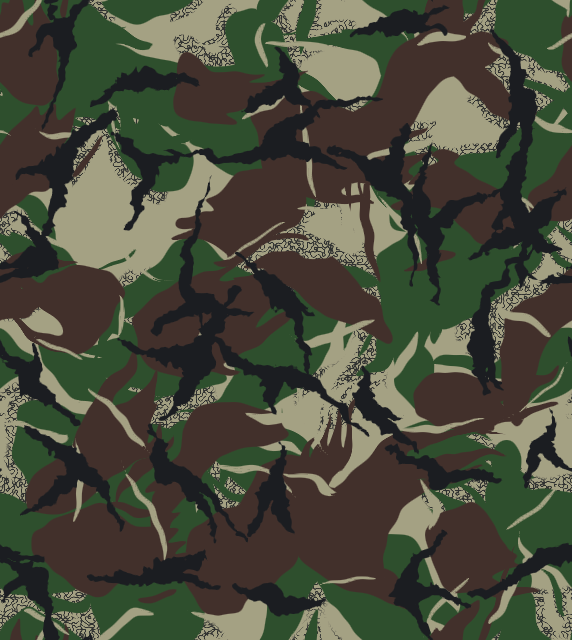
Reproduce this pattern procedurally as a Shadertoy shader.

```glsl
#define SAND vec3(.645, .63, .515)
#define GREEN vec3(.18, .31, .175)
#define BROWN vec3(.26, .19, .17)
#define COAL vec3(.105, .115, .13)
#define GREEN_GRID vec2(5, 6)
#define BROWN_GRID vec2(4, 5)
#define TWIG_GRID vec2(5, 6)
#define GREEN_SIZE vec2(.127, .061)
#define BROWN_SIZE vec2(.12, .058)
#define TWIG_SIZE vec2(.102, .0165)
#define SLIT_SIZE vec2(.05, .0055)
#define STIPPLE_WIDTH .018

vec2 hash2(vec2 c) {
    vec3 a = fract((c.xyx + 7.) * vec3(.1031, .1030, .0973));
    a += dot(a, a.yzx + 33.33);
    return fract((a.xx + a.yz) * a.zy);
}

vec2 turn(vec2 v, float angle) {
    float c = cos(angle), s = sin(angle);
    return vec2(c * v.x + s * v.y, c * v.y - s * v.x);
}

float slope(vec2 corner, vec2 offset, vec2 period) {
    float angle = 6.2832 * hash2(floor(mod(corner + .5, period))).x;
    return dot(vec2(cos(angle), sin(angle)), offset);
}

// Gradient noise that wraps after a whole period, about -1 to 1
float noise(vec2 p, vec2 period) {
    vec2 i = floor(p), f = p - i, u = f * f * f * (f * (f * 6. - 15.) + 10.);
    vec2 e = vec2(1, 0);
    float low = mix(slope(i, f, period), slope(i + e, f - e, period), u.x);
    float high = mix(slope(i + e.yx, f - e.yx, period), slope(i + 1., f - 1., period), u.x);
    return 1.4 * mix(low, high, u.y);
}

vec2 noise2(vec2 p, vec2 period) {
    return vec2(noise(p, period), noise(p + vec2(3.37, 5.71), period));
}

// Bent elliptical brush mark whose leading end splits into fingers
float brush(vec2 v, vec2 size, vec2 id) {
    vec2 h = hash2(id + vec2(41, 67)), k = hash2(id + 23.);
    v = turn(v, -.3 + 2.8 * (h.x - .5));
    v.y += 9. * (k.x - .5) * v.x * v.x;
    if (k.y < .5) v.x = -v.x;
    float scale = mix(.65, 1.3, hash2(id + 71.).x);
    vec2 radii = scale * size * mix(vec2(.8, 1.3), vec2(1.25, .7), h.y);
    float r = length(v / radii);
    float d = r * (r - 1.) / (length(v / (radii * radii)) + 1e-4);
    float streak = noise(v * vec2(6, 38) + id * 3.3, vec2(64));
    return d + 1.4 * size.y * smoothstep(-.2, .8, v.x / radii.x) * streak;
}

// Three crooked, lumpy arms tapering out from a common body
float twig(vec2 v, vec2 size, vec2 id) {
    v += .012 * noise2(v * 24. + id * 3.3, vec2(64));
    float d = 1.;
    float lumps = .0055 * noise(v * 62. + id * 5.1, vec2(64))
                + .0035 * noise(v * 125. + id * 7.7, vec2(64));
    float heading = -.5 + 2.2 * (hash2(id + 5.).x - .5);
    for (int k = 0; k < 3; k++) {
        vec2 h = hash2(id + 13. * float(k + 1));
        vec2 p = turn(v, heading + 2.6 * float(k) + 2. * (h.x - .5));
        p.y += 12. * (h.y - .5) * p.x * p.x;
        float reach = size.x * mix(.5, 1.4, h.y);
        float t = clamp(p.x / reach, 0., 1.);
        d = min(d, length(p - vec2(t * reach, 0)) - size.y * mix(1., .2, t));
    }
    return d + lumps;
}

// Distance to the nearest mark on a jittered grid that wraps
float scatter(vec2 uv, vec2 canvas, vec2 grid, vec2 size, float seed, bool twigs) {
    float d = 1.;
    vec2 g = uv * grid, home = floor(g);
    for (int j = -2; j <= 2; j++)
    for (int i = -2; i <= 2; i++) {
        vec2 cell = home + vec2(i, j);
        vec2 id = floor(mod(cell + .5, grid)) + seed;
        vec2 v = (g - cell - .5 - .7 * (hash2(id) - .5)) * canvas / grid;
        if (dot(v, v) > (twigs ? .05 : .1)) continue;
        d = min(d, twigs ? twig(v, size, id) : brush(v, size, id));
    }
    return d;
}

// Antialiased coverage from a signed distance
float cover(float d) {
    float pixel = 1. / iResolution.y;
    return clamp(.5 - d / clamp(fwidth(d), .5 * pixel, 5. * pixel), 0., 1.);
}

void mainImage(out vec4 fragColor, in vec2 fragCoord) {
    vec2 uv = fragCoord / iResolution.xy;
    vec2 canvas = vec2(iResolution.x / iResolution.y, 1);

    // Wavy outlines shared by the broad patches
    vec2 coarse = vec2(7, 8), fine = vec2(22, 25);
    vec2 bent = uv + .03 * noise2(uv * coarse, coarse) + .008 * noise2(uv * fine, fine);
    float green = scatter(bent, canvas, GREEN_GRID, GREEN_SIZE, 11., false);
    float brown = scatter(bent, canvas, BROWN_GRID, BROWN_SIZE, 58., false);
    float slit = scatter(bent, canvas, vec2(6, 7), SLIT_SIZE, 137., false);
    float coal = scatter(uv, canvas, TWIG_GRID, TWIG_SIZE, 93., true);

    // Fine net of specks along some borders of the sand
    vec2 patchy = vec2(5, 6), specks = vec2(134, 150);
    float speck = noise(uv * specks, specks);
    float net = 1. - smoothstep(.06, .26, abs(speck));
    float band = cover(min(green, brown) - STIPPLE_WIDTH - .004 * speck);
    band *= smoothstep(-.02, .04, noise(uv * patchy, patchy));

    vec3 color = mix(SAND, COAL, .85 * net * band);
    color = mix(color, GREEN, cover(green));
    color = mix(color, BROWN, cover(brown));
    color = mix(color, SAND, cover(slit));
    color = mix(color, COAL, cover(coal));
    fragColor = vec4(color, 1);
}
```
